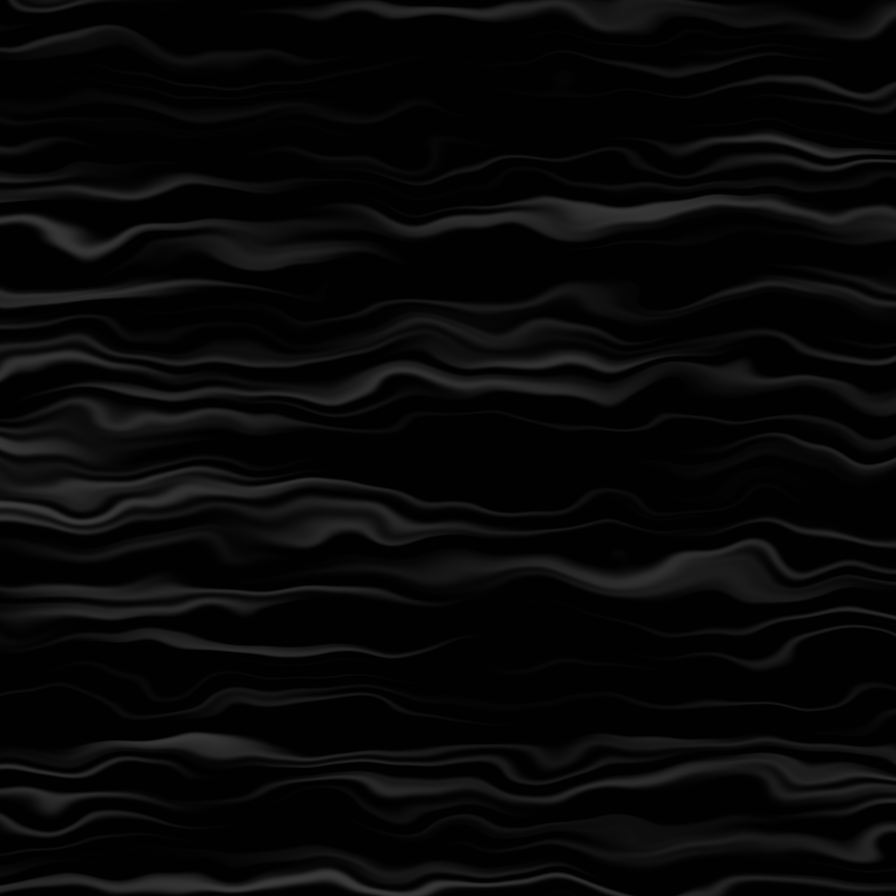
A Shadertoy shader for this texture:

```glsl
// Dark silk: thin grey horizontal streaks on near-black, rippling up and down.
// Height is bent by gradient noise, then read by layers of long row noise;
// where the bending stretches the height, streaks swell into soft folds.

const vec3  BLACK        = vec3(0.003);
const vec3  SHEEN        = vec3(0.235);
const vec2  SWELL_FREQ   = vec2(8.0, 13.0);   // broad waves
const float SWELL_HEIGHT = 0.048;
const vec2  RIPPLE_FREQ  = vec2(15.0, 25.0);  // small kinks
const float RIPPLE_HEIGHT = 0.017;
const vec2  BAND_FREQ    = vec2(2.5, 19.0);   // light and dark zones
const vec2  STREAK_FREQ  = vec2(3.4, 62.0);   // main streaks
const vec2  THREAD_FREQ  = vec2(4.0, 122.0);  // fine lines
const vec3  LAYER_WEIGHT = vec3(0.10, 0.42, 0.48);
const float SHEEN_START  = 0.48;
const float SHEEN_FULL   = 0.97;

// Integer hash: two values from 0 to 1 per lattice cell
vec2 hash2(ivec2 cell) {
    uvec2 h = uvec2(cell) * 1664525u + 1013904223u;
    h.x += h.y * 1664525u;
    h.y += h.x * 1664525u;
    h ^= h >> 16u;
    h.x += h.y * 1664525u;
    h.y += h.x * 1664525u;
    h ^= h >> 16u;
    return vec2(h & 0xffffu) / 65535.0;
}

float cornerSlope(ivec2 cell, ivec2 corner, vec2 f) {
    return dot(hash2(cell + corner) * 2.0 - 1.0, f - vec2(corner));
}

// Smooth signed noise for the bending
float gradientNoise(vec2 p) {
    ivec2 cell = ivec2(floor(p));
    vec2 f = fract(p);
    vec2 w = f * f * f * (f * (f * 6.0 - 15.0) + 10.0);
    float low  = mix(cornerSlope(cell, ivec2(0, 0), f), cornerSlope(cell, ivec2(1, 0), f), w.x);
    float high = mix(cornerSlope(cell, ivec2(0, 1), f), cornerSlope(cell, ivec2(1, 1), f), w.x);
    return mix(low, high, w.y);
}

// One row of value noise, shifted sideways by its own random amount
float rowValue(float x, int row) {
    x += 50.0 * hash2(ivec2(row, 977)).x;
    int i = int(floor(x));
    float w = smoothstep(0.0, 1.0, fract(x));
    return mix(hash2(ivec2(i, row)).y, hash2(ivec2(i + 1, row)).y, w);
}

float rowNoise(vec2 p) {
    int row = int(floor(p.y));
    float w = smoothstep(0.0, 1.0, fract(p.y));
    return mix(rowValue(p.x, row), rowValue(p.x, row + 1), w);
}

void mainImage(out vec4 fragColor, in vec2 fragCoord) {
    vec2 uv = fragCoord / iResolution.y;

    // Bend the height
    vec2 bent = uv;
    bent.y += SWELL_HEIGHT * gradientNoise(uv * SWELL_FREQ + 3.7);
    bent.y += RIPPLE_HEIGHT * gradientNoise(uv * RIPPLE_FREQ + 41.3);

    // Stack the streak layers, each in its own stretch of noise
    vec3 layers = vec3(rowNoise(bent * BAND_FREQ + 20.5),
                       rowNoise(bent * STREAK_FREQ + 130.2),
                       rowNoise(bent * THREAD_FREQ + 410.8));
    float cloth = dot(layers, LAYER_WEIGHT);

    // Only the raised parts catch light
    float light = smoothstep(SHEEN_START, SHEEN_FULL, cloth);
    fragColor = vec4(mix(BLACK, SHEEN, light), 1.0);
}
```
